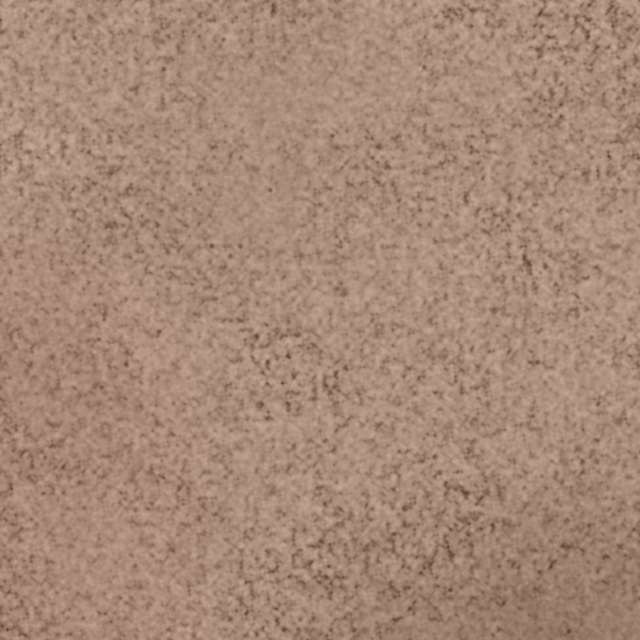
A WebGL 1 fragment shader for this texture:

```glsl
precision highp float;
uniform vec2 u_resolution;

float hash(vec2 p) {
  vec3 q = fract(p.xyx * 0.1031);
  q += dot(q, q.yzx + 33.33);
  return fract((q.x + q.y) * q.z);
}

float noise(vec2 p) {
  vec2 cell = floor(p);
  vec2 f = fract(p);
  f = f * f * (3.0 - 2.0 * f);
  float low = mix(hash(cell), hash(cell + vec2(1.0, 0.0)), f.x);
  float high = mix(hash(cell + vec2(0.0, 1.0)), hash(cell + 1.0), f.x);
  return mix(low, high, f.y);
}

// Layered noise centred on zero, each octave turned to hide the lattice
float clouds(vec2 p) {
  float sum = 0.0;
  float weight = 0.5;
  for (int i = 0; i < 4; i++) {
    sum += weight * (noise(p) - 0.5);
    p = mat2(1.6, 1.2, -1.2, 1.6) * p + 17.3;
    weight *= 0.5;
  }
  return sum;
}

// Fine soft grain, mostly a few thousandths of the canvas wide
float grain(vec2 uv) {
  vec2 turned = mat2(0.8, 0.6, -0.6, 0.8) * uv;
  return 0.62 * (noise(uv * 122.0 + 40.0) - 0.5)
       + 0.48 * (noise(turned * 205.0 + 190.0) - 0.5);
}

// Rare round pits scattered over a jittered grid
float pits(vec2 uv) {
  vec2 p = uv * 22.0;
  vec2 cell = floor(p);
  vec2 centre = 0.25 + 0.5 * vec2(hash(cell + 71.0), hash(cell + 137.0));
  float spot = 1.0 - smoothstep(0.03, 0.12, length(p - cell - centre));
  return spot * step(0.95, hash(cell + 211.0));
}

void main() {
  vec2 uv = gl_FragCoord.xy / min(u_resolution.x, u_resolution.y);

  // Speckles gather in patches and along a faint broken vertical seam
  float patches = clouds(uv * 7.0 + 5.0);
  float seamX = (uv.x - 0.53 - 0.02 * (noise(vec2(uv.y * 9.0, 3.0)) - 0.5)) / 0.012;
  float seam = exp(-seamX * seamX) * smoothstep(0.4, 0.8, noise(vec2(uv.y * 26.0, 8.0)));
  seam *= smoothstep(0.08, 0.2, uv.y) * (1.0 - smoothstep(0.6, 0.8, uv.y));
  float speckle = grain(uv) * (1.0 + 0.8 * patches) + 0.25 * patches + 0.14 * seam;
  float darkTail = max(speckle, 0.0);

  // Broad shading: paler above, dim toward the lower right corner
  float shade = 0.07 * clouds(uv * 2.6 + 31.0) + 0.022 * (uv.y - 0.5);
  shade -= 0.07 * (1.0 - smoothstep(0.0, 0.42, length((uv - vec2(0.95, 0.0)) * vec2(0.7, 1.2))));

  vec3 clay = vec3(0.662, 0.547, 0.477);
  vec3 color = clay + shade - 0.19 * speckle - 0.42 * darkTail * darkTail;
  color -= 0.16 * pits(uv);

  // Slightly redder toward the lower left
  float warmth = (1.0 - smoothstep(0.0, 0.5, uv.x)) * (1.0 - smoothstep(0.3, 0.8, uv.y));
  color += warmth * vec3(0.004, -0.012, -0.01);

  gl_FragColor = vec4(color, 1.0);
}
```
